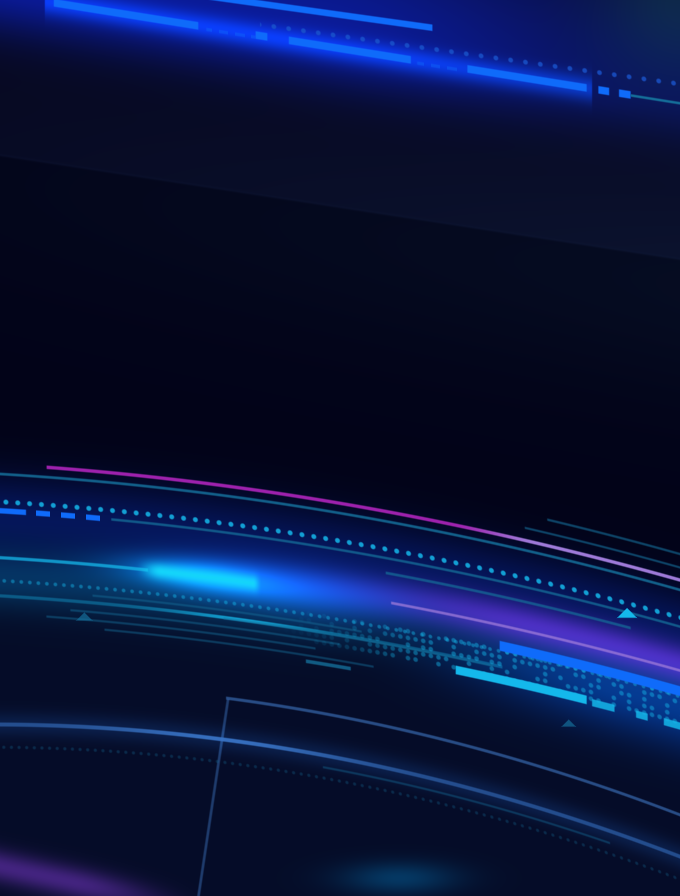
Write a Shadertoy shader that draws this background.

```glsl
// Neon data arcs: glowing curved strands, dashes and dots sweeping over a deep navy void.

float pixel; // size of one pixel in canvas units

float hash(vec2 p) {
    return fract(sin(dot(p, vec2(41.3, 289.1))) * 4375.5);
}

float fill(float d) {
    return 1.0 - smoothstep(-pixel, pixel, d);
}

float span(float x, float from, float to) {
    return fill(from - x) * fill(x - to);
}

// Strand of given half width around d = 0, cut to a range of x
float strand(float d, float halfWidth, float x, float from, float to) {
    return fill(abs(d) - halfWidth) * span(x, from, to);
}

float glow(float d, float width) {
    return exp(-d * d / (width * width));
}

float dots(float d, float x, float pitch, float radius) {
    return fill(length(vec2((fract(x / pitch) - 0.5) * pitch, d)) - radius);
}

float triangle(vec2 q, float size) {
    return fill(max(q.y - size, abs(q.x) - q.y - size));
}

void mainImage(out vec4 fragColor, in vec2 fragCoord) {
    vec2 uv = fragCoord / iResolution.xy;
    vec2 p = vec2(uv.x * 0.758, 1.0 - uv.y); // y runs downward
    float x = p.x;
    pixel = 1.0 / iResolution.y;

    vec3 azure = vec3(0.06, 0.42, 0.98);
    vec3 cyan = vec3(0.08, 0.72, 0.92);
    vec3 teal = vec3(0.08, 0.43, 0.60);
    vec3 magenta = vec3(0.62, 0.13, 0.68);
    vec3 lilac = vec3(0.62, 0.48, 0.85);

    // Offsets from the three families of curves
    float top = p.y - 0.16 * x;
    float rail = p.y - 0.1415 * x;
    float arc = p.y - 0.06 * x - 0.146 * x * x;
    float low = p.y - 0.005 * x - 0.25 * x * x;

    // Navy backdrop with a faint diagonal panel edge
    vec3 col = vec3(0.008, 0.012, 0.095);
    float panel = p.y - 0.173 - 0.153 * x;
    col += vec3(0.022, 0.027, 0.05) * (1.0 - smoothstep(-0.003, 0.003, panel)) * (0.7 + 0.4 * x);
    col += vec3(0.012, 0.018, 0.03) * glow(panel, 0.0015);
    col += vec3(0.012, 0.03, 0.03) * glow(panel - 0.03, 0.12) * (0.4 + x);
    col += vec3(0.012, 0.035, 0.06) * smoothstep(0.62, 0.72, arc);

    // Upper blue haze
    float haze = top > -0.015 ? glow(top + 0.015, 0.05) : glow(top + 0.015, 0.15);
    col += vec3(0.015, 0.07, 0.46) * haze * (1.0 - 0.55 * smoothstep(0.35, 0.76, x));
    col += vec3(0.02, 0.10, 0.02) * glow(length(p - vec2(0.76, 0.0)), 0.09);

    // Lower haze: blue rim, teal core, purple sweep
    col += vec3(0.01, 0.07, 0.25) * glow(arc - 0.575, 0.045);
    col += vec3(0.01, 0.18, 0.26) * glow(arc - 0.645, 0.035) * (1.0 - 0.5 * smoothstep(0.3, 0.5, x));
    col += vec3(0.0, 0.13, 0.34) * glow(arc - 0.665, 0.045) * smoothstep(0.38, 0.7, x);
    col += vec3(0.06, 0.20, 0.55) * glow(arc - 0.618, 0.025) * glow(x - 0.33, 0.13);
    col += vec3(0.28, 0.08, 0.42) * glow(arc - 0.612, 0.022) * smoothstep(0.3, 0.6, x);
    col += vec3(0.0, 0.38, 0.55) * glow(arc - 0.6224, 0.018) * glow(x - 0.225, 0.085);

    // Upper rails
    float bars = span(x, 0.06, 0.221) + span(x, 0.322, 0.458) + span(x, 0.521, 0.654)
               + span(x, 0.667, 0.679) + span(x, 0.69, 0.703) + span(x, 0.285, 0.298);
    col += vec3(0.0, 0.14, 0.4) * glow(top + 0.006, 0.014) * span(x, 0.05, 0.66);
    col = mix(col, azure, bars * fill(abs(top + 0.0065) - 0.0042));
    col = mix(col, azure, strand(p.y - 0.14 * x + 0.0365, 0.0036, x, 0.2, 0.482));
    col = mix(col, teal, strand(top + 0.006, 0.0014, x, 0.703, 0.76));
    col = mix(col, vec3(0.1, 0.33, 0.8), 0.8 * dots(rail + 0.0135, x, 0.0165, 0.0026) * span(x, 0.29, 0.76));
    float ticks = step(0.4, fract(x * 55.0)) * (span(x, 0.23, 0.285) + span(x, 0.465, 0.515));
    col = mix(col, azure, 0.4 * ticks * fill(abs(top + 0.004) - 0.0018));

    // Outer arcs
    col = mix(col, mix(magenta, lilac, smoothstep(0.5, 0.6, x)), strand(arc - 0.518, 0.0019, x, 0.052, 0.76));
    col = mix(col, teal, 0.85 * strand(arc - 0.529, 0.0015, x, -0.1, 0.76));
    col = mix(col, teal, 0.6 * strand(arc - 0.489, 0.0013, x, 0.61, 0.76));
    col = mix(col, teal, 0.6 * strand(arc - 0.504, 0.0012, x, 0.585, 0.76));
    col = mix(col, cyan, 0.85 * dots(arc - 0.56, x, 0.0132, 0.0027));
    col = mix(col, teal, 0.75 * strand(arc - 0.57, 0.0014, x, 0.124, 0.76));
    float dashes = span(x, -0.1, 0.029) + span(x, 0.03, 0.115) * step(0.42, fract(x / 0.028));
    col = mix(col, azure, dashes * fill(abs(arc - 0.57) - 0.003));

    // Core arcs
    col = mix(col, cyan, 0.75 * strand(arc - 0.6224, 0.0018, x, -0.1, 0.165));
    float beam = smoothstep(0.15, 0.18, x) * (1.0 - smoothstep(0.282, 0.292, x));
    col = mix(col, vec3(0.08, 0.83, 0.98), beam * glow(arc - 0.6224, 0.0085));
    col = mix(col, teal, 0.7 * strand(arc - 0.5866, 0.0015, x, 0.43, 0.703));
    col = mix(col, lilac, 0.75 * strand(arc - 0.619, 0.0015, x, 0.436, 0.76));
    col = mix(col, cyan, 0.45 * dots(arc - 0.648, x, 0.0095, 0.002));
    col = mix(col, cyan, (0.35 + 0.45 * glow(x - 0.27, 0.08)) * strand(arc - 0.665, 0.0018, x, -0.1, 0.56));
    for (int i = 0; i < 5; i++) {
        float row = float(i);
        float speck = step(0.4, hash(vec2(floor(x / 0.0085), row)));
        col = mix(col, cyan, 0.45 * speck * smoothstep(0.3, 0.5, x) * dots(arc - 0.647 - 0.0075 * row, x, 0.0085, 0.0025));
        float start = 0.04 + 0.22 * hash(vec2(row, 7.0));
        col = mix(col, teal, 0.45 * strand(arc - 0.657 - 0.0092 * row, 0.0012, x, start, start + 0.3));
    }
    col = mix(col, azure, strand(arc - 0.642, 0.0055, x, 0.557, 0.76));
    col = mix(col, cyan, strand(arc - 0.6795, 0.0048, x, 0.508, 0.654));
    float tail = span(x, 0.66, 0.685) + span(x, 0.709, 0.722) + span(x, 0.74, 0.76);
    col = mix(col, cyan, 0.85 * tail * fill(abs(arc - 0.681) - 0.004));
    col = mix(col, teal, 0.8 * strand(arc - 0.7005, 0.002, x, 0.341, 0.391));
    col = mix(col, cyan, triangle(p - vec2(0.699, 0.684), 0.0055));
    col = mix(col, teal, 0.7 * triangle(p - vec2(0.094, 0.688), 0.0045) + 0.7 * triangle(p - vec2(0.634, 0.807), 0.004));

    // Lower frame and wide arc
    vec3 steel = vec3(0.20, 0.38, 0.64);
    col = mix(col, steel, 0.75 * strand(low - 0.762, 0.0017, x, 0.252, 0.76));
    float post = x - 0.254 + 0.15 * (p.y - 0.782);
    col = mix(col, steel, 0.55 * fill(abs(post) - 0.0015) * fill(0.78 - p.y));
    col = mix(col, steel, (0.55 + 0.4 * glow(x - 0.25, 0.13)) * strand(low - 0.8086, 0.0022, x, -0.1, 0.76));
    col += vec3(0.02, 0.07, 0.13) * glow(low - 0.8086, 0.014);
    col = mix(col, teal, 0.3 * dots(low - 0.834, x, 0.0085, 0.0017));
    col = mix(col, teal, 0.4 * strand(low - 0.822, 0.0012, x, 0.36, 0.68));
    col += vec3(0.24, 0.09, 0.34) * glow(p.y - 0.967 - 0.216 * x, 0.018) * (1.0 - smoothstep(0.08, 0.24, x));
    col += vec3(0.0, 0.17, 0.23) * glow((p.y - 0.98) / 0.018, 1.0) * glow((x - 0.445) / 0.065, 1.0);

    fragColor = vec4(clamp(col, 0.0, 1.0), 1.0);
}
```
